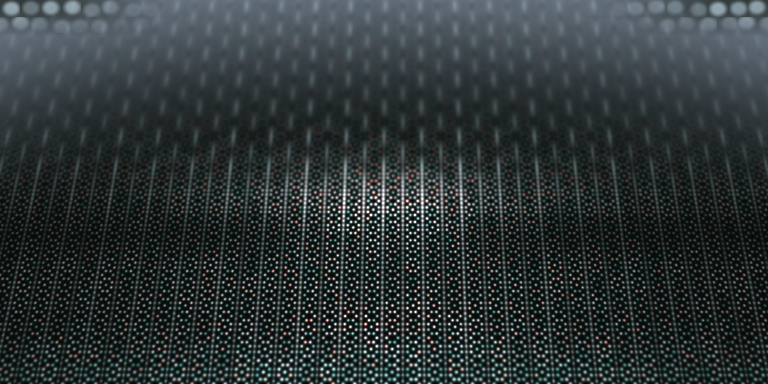
Write a Shadertoy shader that draws this pattern.

```glsl
// A dark perforated sheet receding in mild perspective: rows of dot rosettes
// between bright beaded lines. Each dot is a Gaussian whose width follows a
// depth-of-field curve; haze, banded highlights and hashes vary the light.

const float CELL_NEAR = 0.0562;     // column width at the bottom edge
const float CELL_FAR = 0.0450;      // column width at the top edge
const float ROW_DENSITY = 50.0;     // rows per unit of inverse row scale
const float ROW_FAR = 0.68;         // row scale at the top edge, 1 at the bottom
const float VANISH_X = 1.049;
const float FOCUS_Y = 0.36;         // sharp below this height
const float BLUR_GAIN = 0.40;
const float BLUR_MAX = 0.15;
const float DOT_RADIUS = 0.062;
const float RING_RADIUS = 0.30;
const int RING_DOTS = 8;
const int CELL_DOTS = 11;           // ring, centre dot, and gap pair
const float BEADS_PER_ROW = 4.0;
const float LINE_WIDTH = 0.068;
const float PI = 3.14159265;

const vec3 BASE = vec3(0.032, 0.044, 0.036);
const vec3 HAZE = vec3(0.44, 0.49, 0.55);
const vec3 SILVER = vec3(0.71, 0.80, 0.83);
const vec3 TEAL = vec3(0.42, 0.76, 0.77);
const vec3 ROSE = vec3(0.80, 0.60, 0.58);

float hash(vec2 p) {
    vec3 q = fract(vec3(p.xyx) * 0.1031);
    q += dot(q, q.yzx + 33.33);
    return fract((q.x + q.y) * q.z);
}

float bump(float x, float centre, float width) {
    float t = (x - centre) / width;
    return exp(-t * t);
}

// Position of one dot about its cell centre
vec2 dotOffset(int k) {
    if (k < RING_DOTS) {
        float a = 2.0 * PI * (float(k) + 0.5) / float(RING_DOTS);
        return RING_RADIUS * vec2(cos(a), 1.1 * sin(a));
    }
    if (k == RING_DOTS) return vec2(0.0);
    return vec2(k % 2 == 0 ? -0.27 : 0.27, 0.5);
}

// Tinted light of all rosette dots near a sheet position
vec3 rosettes(vec2 sheet, float aspect, float radius, float blur) {
    float spread = radius * radius + blur * blur;
    float gain = pow(radius * radius / spread, 0.75);
    vec3 sum = vec3(0.0);
    for (int i = -1; i <= 1; i++) {
        for (int j = -1; j <= 1; j++) {
            vec2 id = floor(sheet) + vec2(i, j);
            vec2 local = sheet - id - 0.5;
            float cellWear = 0.8 + 0.3 * hash(id + 71.0);
            for (int k = 0; k < CELL_DOTS; k++) {
                vec2 d = (local - dotOffset(k)) * vec2(1.0, aspect);
                float h = hash(id * 3.7 + float(k) * 1.91 + 200.0);
                vec3 tint = mix(TEAL, SILVER, smoothstep(0.0, 0.5, h));
                tint = mix(tint, ROSE, smoothstep(0.72, 1.0, h));
                sum += tint * cellWear * (0.75 + 0.4 * h) * exp(-dot(d, d) / spread);
            }
        }
    }
    return sum * gain;
}

// Beaded vertical lines, swelling into staggered dashes where defocused
float beadedLines(vec2 sheet, float aspect, float blur) {
    float column = floor(sheet.x + 0.5);
    float dx = sheet.x - column;
    float dy = (fract(sheet.y * BEADS_PER_ROW) - 0.5) / BEADS_PER_ROW * aspect;
    float width = sqrt(LINE_WIDTH * LINE_WIDTH + 1.1 * blur * blur);
    float beads = mix(0.2 + 0.8 * exp(-dy * dy / 0.005), 0.75, clamp(blur / 0.09, 0.0, 1.0));
    float dash = 0.5 + 0.5 * cos(PI * (sheet.y + column));
    float swell = mix(0.9, 0.15 + 0.95 * dash, smoothstep(0.04, 0.13, blur));
    float wear = 0.75 + 0.25 * mod(column, 2.0) + 0.15 * hash(vec2(column, 9.0));
    return exp(-dx * dx / (width * width)) * beads * swell * wear;
}

// Large soft discs where the far rim is most out of focus
float rimDiscs(vec2 p) {
    p *= vec2(19.0, 23.0);
    p.x += 0.5 * mod(floor(p.y), 2.0);
    vec2 id = floor(p);
    vec2 jitter = 0.25 * (vec2(hash(id), hash(id + 31.0)) - 0.5);
    return smoothstep(0.58, 0.22, length(fract(p) - 0.5 + jitter)) * (0.5 + 0.5 * hash(id + 5.0));
}

void mainImage(out vec4 fragColor, in vec2 fragCoord) {
    vec2 p = fragCoord / iResolution.y;
    float side = p.x - 0.5 * iResolution.x / iResolution.y;
    float size = mix(CELL_NEAR, CELL_FAR, p.y);
    float rowScale = mix(1.0, ROW_FAR, p.y);
    vec2 sheet = vec2((p.x - VANISH_X) / size, ROW_DENSITY / rowScale);
    float rowHeight = rowScale * rowScale / (ROW_DENSITY * (1.0 - ROW_FAR));
    float aspect = rowHeight / size;

    // Depth of field, never narrower than a fraction of a pixel
    float pixel = 0.3 / (iResolution.y * size);
    float defocus = min(BLUR_GAIN * max(p.y - FOCUS_Y, 0.0), BLUR_MAX);
    float blur = length(vec2(defocus, pixel));
    float radius = DOT_RADIUS * (1.0 + 0.4 * smoothstep(0.18, 0.0, p.y));

    // Lighting bands and central highlight
    float centre = bump(side, 0.0, 0.28);
    float spot = 0.42 + 0.54 * bump(side, 0.0, 0.70);
    spot *= 1.0 - 0.45 * bump(p.y, 0.39, 0.07) * (1.0 - centre);
    float upper = centre * bump(p.y, 0.48, 0.08);
    float lower = centre * bump(p.y, 0.16, 0.07);
    spot *= 1.0 + 1.2 * upper + 0.3 * lower;
    float dotLight = spot * mix(1.20, 0.20, smoothstep(0.34, 0.78, p.y));
    float lineLight = spot * mix(0.90, 0.27, smoothstep(0.44, 0.78, p.y));
    vec3 glow = mix(vec3(1.0), vec3(1.10, 0.95, 0.95), clamp(upper + lower, 0.0, 1.0));
    glow = mix(glow, vec3(0.82, 1.02, 1.01), 0.7 * smoothstep(0.16, 0.0, p.y));

    // Sheet, haze, dots and lines
    float haze = smoothstep(0.59, 1.22, p.y + 0.14 * side * side);
    vec3 color = mix(BASE, HAZE, haze);
    color += rosettes(sheet, aspect, radius, blur) * dotLight * glow;
    color += SILVER * glow * beadedLines(sheet, aspect, blur) * lineLight;

    float rim = smoothstep(0.89, 0.99, p.y) * smoothstep(0.50, 0.95, abs(side));
    color = mix(color, mix(BASE * 2.5, SILVER, rimDiscs(p)), 0.7 * rim);
    fragColor = vec4(clamp(color, 0.0, 1.0), 1.0);
}
```
